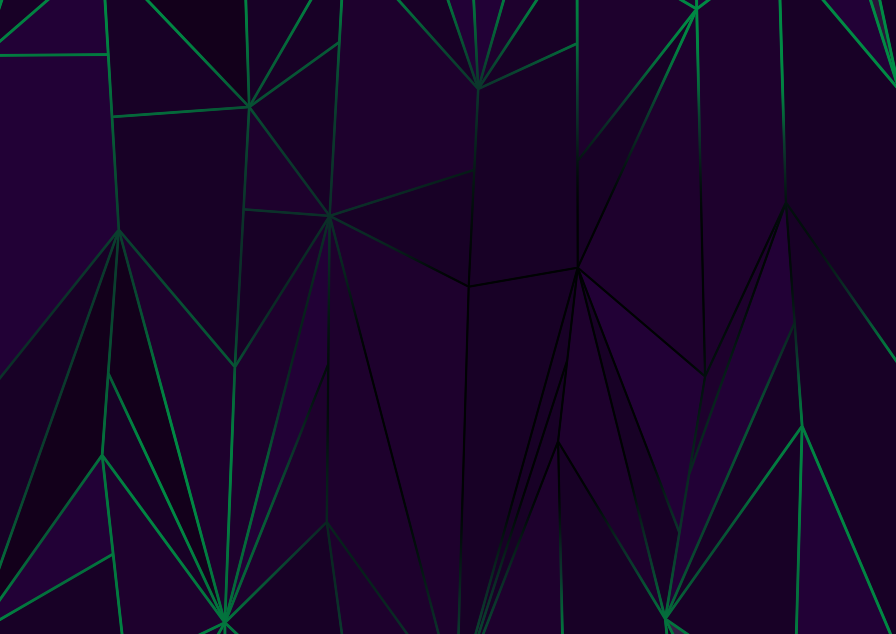
This background is drawn by a Shadertoy shader. Its source:

```glsl
// Dark violet facets split by thin seams that fan out from shared hubs.
// A jittered, tall grid is cut into triangles whose diagonals meet at every
// second vertex; seams shift from black to green through a soft glow field.

const vec2 CELL_SIZE = vec2(0.18, 0.47);
const vec2 JITTER = vec2(0.42, 0.5);
const float COLUMN_SHIFT = 0.45;
const float MERGE_CHANCE = 0.35;
const float SPLIT_CHANCE = 0.32;

float hash(vec2 p) {
    return fract(sin(dot(p, vec2(127.1, 311.7))) * 43758.5453);
}

float noise(vec2 p) {
    vec2 i = floor(p), f = fract(p);
    f = f * f * (3.0 - 2.0 * f);
    float low = mix(hash(i), hash(i + vec2(1, 0)), f.x);
    float high = mix(hash(i + vec2(0, 1)), hash(i + vec2(1, 1)), f.x);
    return mix(low, high, f.y);
}

float segmentDistance(vec2 p, vec2 a, vec2 b) {
    vec2 pa = p - a, ba = b - a;
    float t = clamp(dot(pa, ba) / max(dot(ba, ba), 1e-6), 0.0, 1.0);
    return length(pa - ba * t);
}

float turn(vec2 a, vec2 b, vec2 p) {
    vec2 u = b - a, v = p - a;
    return u.x * v.y - u.y * v.x;
}

bool insideTriangle(vec2 p, vec2 a, vec2 b, vec2 c) {
    vec3 s = vec3(turn(a, b, p), turn(b, c, p), turn(c, a, p));
    return all(greaterThan(s, vec3(0))) || all(lessThan(s, vec3(0)));
}

// Grid vertex, with odd columns raised so that no seam runs level
vec2 vertexAt(vec2 id) {
    vec2 offset = (vec2(hash(id), hash(id + 37.3)) - 0.5) * JITTER;
    offset.y += COLUMN_SHIFT * mod(id.x, 2.0);
    return (id + offset) * CELL_SIZE;
}

// Fill shade chosen by a random key
vec3 facetColor(float key, vec2 p) {
    vec3 base = vec3(0.095, 0.002, 0.148);
    vec3 mauve = vec3(0.205, 0.120, 0.265);
    if (key < 0.08) return mix(base, mauve, 0.65 + 0.35 * smoothstep(0.2, 0.5, noise(p * 4.0)));
    if (key < 0.13) return vec3(0.075, 0.001, 0.105);
    if (key < 0.26) return vec3(0.135, 0.004, 0.212);
    if (key < 0.55) return vec3(0.116, 0.002, 0.178);
    return base;
}

// Seam shade: black, then teal, then bright green
vec3 seamColor(float glow) {
    vec3 black = vec3(0.0, 0.008, 0.012);
    vec3 teal = vec3(0.045, 0.19, 0.165);
    vec3 green = vec3(0.0, 0.54, 0.265);
    vec3 dim = mix(black, teal, smoothstep(0.0, 0.5, glow));
    return mix(dim, green, smoothstep(0.4, 1.0, glow));
}

// One triangle, optionally split by a spoke from its apex hub
void addTriangle(vec2 p, vec2 apex, vec2 hub, vec2 plain, vec2 seed,
                 float innerKey, inout float seam, inout float key) {
    bool isSplit = hash(seed + 5.7) < SPLIT_CHANCE;
    float along = isSplit ? mix(0.3, 0.7, hash(seed + 9.1)) : 1.0;
    vec2 spokeEnd = mix(hub, plain, along);
    seam = min(seam, segmentDistance(p, apex, spokeEnd));
    seam = min(seam, segmentDistance(p, hub, plain));
    seam = min(seam, segmentDistance(p, plain, apex));
    if (insideTriangle(p, apex, hub, spokeEnd)) key = innerKey;
    if (isSplit && insideTriangle(p, apex, spokeEnd, plain)) key = hash(seed + 13.9);
}

void mainImage(out vec4 fragColor, in vec2 fragCoord) {
    vec2 p = fragCoord / iResolution.y;
    vec2 uv = fragCoord / iResolution.xy;
    float pixel = 1.0 / iResolution.y;

    // Facets and seams from the neighbouring cells
    vec2 home = floor(p / CELL_SIZE);
    float seam = 1.0, key = 0.9;
    for (int y = -1; y <= 1; y++) {
        for (int x = -1; x <= 1; x++) {
            vec2 cell = home + vec2(x, y);
            float odd = mod(cell.x + cell.y, 2.0);
            vec2 hubLow = vertexAt(cell + vec2(odd, 0));
            vec2 hubHigh = vertexAt(cell + vec2(1.0 - odd, 1));
            vec2 plainLow = vertexAt(cell + vec2(1.0 - odd, 0));
            vec2 plainHigh = vertexAt(cell + vec2(odd, 1));

            bool merged = hash(cell + 71.3) < MERGE_CHANCE;
            vec2 seedLow = cell + 101.2, seedHigh = cell + 203.6;
            float keyLow = hash(seedLow);
            float keyHigh = merged ? keyLow : hash(seedHigh);
            addTriangle(p, hubLow, hubHigh, plainLow, seedLow, keyLow, seam, key);
            addTriangle(p, hubHigh, hubLow, plainHigh, seedHigh, keyHigh, seam, key);
            if (!merged) seam = min(seam, segmentDistance(p, hubLow, hubHigh));
        }
    }

    // Glow grows away from the dark middle
    float reach = length((uv - vec2(0.6, 0.55)) * 1.35);
    float glow = smoothstep(0.2, 0.95, reach + 0.6 * (noise(p * 3.2 + 4.0) - 0.5));

    float halfWidth = mix(0.0017, 0.0023, glow);
    float cover = 1.0 - smoothstep(halfWidth - 0.5 * pixel, halfWidth + 0.6 * pixel, seam);
    fragColor = vec4(mix(facetColor(key, p), seamColor(glow), cover), 1.0);
}
```
